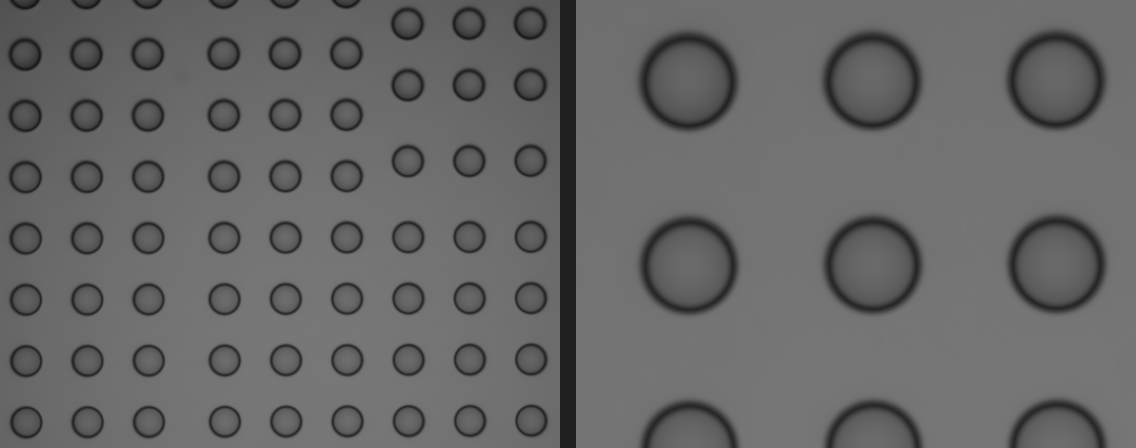
Left, the full canvas; right, a detail of the centre.
A WebGL 1 fragment shader for this pattern:

```glsl
precision highp float;
// Grey plate of round dark-rimmed dots on a grid with a few widened gaps, softly lit from below centre.
uniform vec2 u_resolution;

#define PITCHES_ACROSS 9.143
#define FIRST_DOT vec2(0.434, 0.418)
#define TILT 0.0033
#define GAP 0.24
#define RADIUS 0.243
#define RIM_WIDTH 0.019
#define RIM_DEPTH 0.56
#define LIGHT_POS vec2(0.56, 0.20)
#define LIGHT_LEVEL 0.468
#define LIGHT_FALLOFF vec2(0.22, 0.13)
#define SMUDGE_POS vec2(2.98, 6.06)

float hash(vec2 cell) {
  return fract(sin(dot(cell, vec2(12.99, 78.23))) * 4375.85);
}

// Removes the extra space that follows a given row or column.
float closeGap(float v, float last) {
  return v - clamp(v - last - 0.5, 0.0, GAP);
}

// Regular lattice coordinates: integers fall on dot centres.
vec2 latticeCoords(vec2 p) {
  vec2 q = p - FIRST_DOT;
  q += TILT * vec2(q.y, -q.x);
  q.x = closeGap(q.x, 2.0);
  if (q.x > 5.5) q.y = closeGap(closeGap(q.y, 3.0), 4.0);
  return q;
}

// Faint uneven tone of the surface, from layered sines.
float mottle(vec2 p) {
  float sum = 0.0;
  float amp = 0.5;
  for (int i = 0; i < 4; i++) {
    sum += amp * sin(p.x + 1.7 * sin(p.y)) * sin(p.y * 1.1 + 1.3);
    p = mat2(1.6, 1.2, -1.2, 1.6) * p + 2.1;
    amp *= 0.7;
  }
  return sum;
}

float bell(float x, float width) {
  return exp(-x * x / (2.0 * width * width));
}

void main() {
  vec2 uv = gl_FragCoord.xy / u_resolution;
  vec2 p = gl_FragCoord.xy / u_resolution.x * PITCHES_ACROSS;
  float pixel = PITCHES_ACROSS / u_resolution.x;

  // Lit surface
  vec2 toLight = LIGHT_POS - uv;
  float tone = LIGHT_LEVEL - dot(LIGHT_FALLOFF, toLight * toLight);
  tone += 0.003 * mottle(p * 5.0);
  tone -= 0.018 * bell(length(p - SMUDGE_POS), 0.09);

  // Nearest dot
  vec2 q = latticeCoords(p);
  vec2 cell = floor(q + 0.5);
  vec2 offset = q - cell;
  float r = length(offset);
  float edge = r - RADIUS;
  float lean = dot(offset / max(r, 0.001), toLight);
  float defocus = smoothstep(0.3, 1.0, uv.y);

  // Halo: brighter on the side facing the light, darker behind
  float halo = exp(-max(edge, 0.0) / 0.06) * (1.0 - smoothstep(0.35, 0.5, r));
  float outside = tone + halo * (0.045 * lean - 0.015);

  // Domed interior, with a stronger highlight where focus is softer
  float dome = 0.91 - (0.20 + 0.10 * defocus) * r * r / (RADIUS * RADIUS);
  float inside = tone * (dome - 0.25 * lean * r / RADIUS * defocus);
  inside += 0.012 * (hash(cell) - 0.5);

  // Soft rim, thicker on the far side from the light
  float soften = max(pixel, 0.008);
  float shade = mix(inside, outside, smoothstep(-soften, soften, edge));
  float rimWidth = RIM_WIDTH * (1.0 + 0.3 * defocus - 0.35 * lean);
  shade *= 1.0 - RIM_DEPTH * bell(edge, rimWidth);

  gl_FragColor = vec4(vec3(shade), 1.0);
}
```
